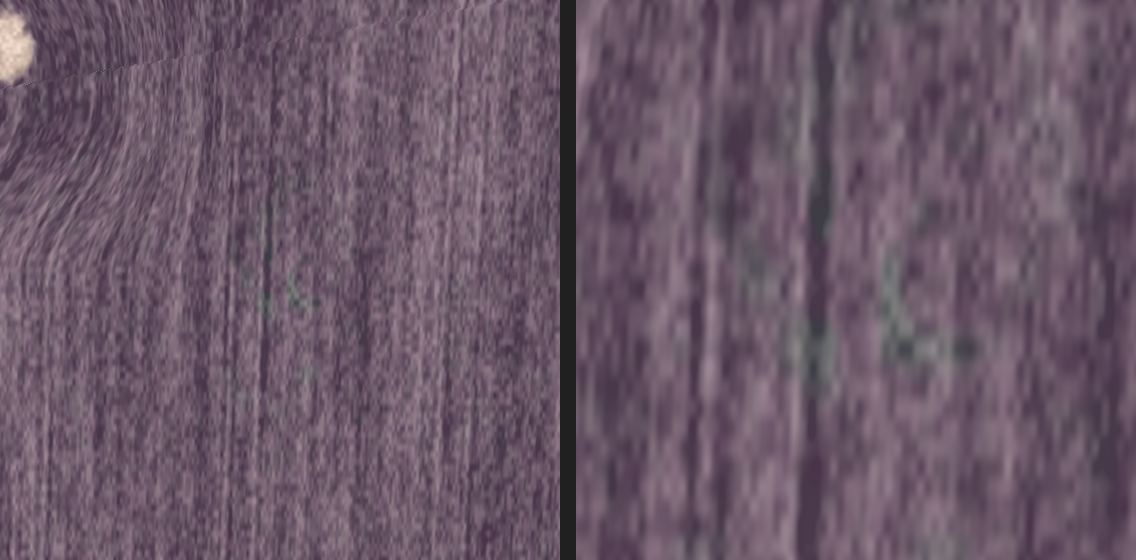
Left, the full canvas; right, a detail of the centre.
Give the GLSL for this texture, as a WebGL 1 fragment shader.

```glsl
precision highp float;
// Aerial view of a mauve ploughed field: leaning furrows, wheel tracks, a seam and a pale bare patch.

uniform vec2 u_resolution;

const vec3 SOIL = vec3(0.425, 0.347, 0.414);
const vec3 SOIL_CONTRAST = vec3(0.070, 0.067, 0.061);
const vec3 GREEN_TINT = vec3(-0.055, 0.035, -0.025);
const vec3 BARE_EARTH = vec3(0.86, 0.77, 0.71);

float hash(vec2 cell) {
  vec3 q = fract(vec3(cell.xyx) * 0.1031);
  q += dot(q, q.yzx + 33.33);
  return fract((q.x + q.y) * q.z);
}

// Value noise in the range -1 to 1.
float noise(vec2 p) {
  vec2 cell = floor(p);
  vec2 f = fract(p);
  f = f * f * (3.0 - 2.0 * f);
  float low = mix(hash(cell), hash(cell + vec2(1.0, 0.0)), f.x);
  float high = mix(hash(cell + vec2(0.0, 1.0)), hash(cell + 1.0), f.x);
  return 2.0 * mix(low, high, f.y) - 1.0;
}

float bump(float distance, float width) {
  float d = distance / width;
  return exp(-d * d);
}

// Coverage above the slanting, slightly stepped seam.
float aboveSeam(vec2 uv, float pixel) {
  float height = 0.842 + 0.172 * uv.x + 0.004 * (fract(uv.x * 45.0) - 0.5);
  return smoothstep(-pixel, pixel, uv.y - height);
}

// Straightens the field: x runs across the furrows, y along them.
vec2 furrowCoords(vec2 uv, float above) {
  float lean = (0.015 + 0.035 * uv.x) * uv.y;
  float nearLeft = 1.0 - smoothstep(0.15, 0.45, uv.x);
  float rise = max(uv.y - 0.87, 0.0);
  float bend = 0.125 * smoothstep(0.5, 0.82, uv.y) - 1.9 * rise * rise;
  float shift = above * (0.006 + 0.02 * nearLeft);
  return vec2(uv.x - lean - bend * nearLeft - shift, uv.y);
}

// Furrows, short streaks and clods, from broad to fine.
float soilTone(vec2 p) {
  float tone = 0.50 * noise(p * vec2(17.0, 2.2) + 3.0);
  tone += 0.70 * noise(p * vec2(58.0, 2.5) + 17.0);
  tone += 0.85 * noise(p * vec2(125.0, 5.0) + 31.0);
  tone += 0.80 * noise(p * vec2(95.0, 48.0) + 47.0);
  tone += 1.15 * noise(p * vec2(215.0, 85.0) + 71.0);
  return tone;
}

// Paired wheel tracks: a pale ridge beside a dark rut.
float wheelTracks(vec2 p) {
  float tone = 0.0;
  for (int i = 0; i < 3; i++) {
    float centre = 0.05 + 0.375 * float(i);
    for (int j = 0; j < 2; j++) {
      float side = 2.0 * float(j) - 1.0;
      float d = p.x - centre - 0.026 * side;
      float wear = 0.75 + 0.45 * noise(vec2(centre * 40.0 + side * 5.0, p.y * 6.0));
      tone += wear * (1.5 * bump(d, 0.0038) - 1.5 * bump(d - 0.010, 0.0036));
      tone -= 0.6 * wear * bump(d + 0.009, 0.003);
    }
  }
  return tone;
}

// Large dark and pale areas of the field.
float broadShade(vec2 uv, vec2 p, float above) {
  float tone = -0.9 * bump(length((uv - vec2(0.08, 0.78)) * vec2(1.0, 1.3)), 0.085);
  tone -= 0.6 * above * (1.0 - smoothstep(0.25, 0.6, uv.x));
  tone -= 0.7 * bump(p.x - 0.338, 0.022) * smoothstep(0.1, 0.4, uv.y);
  tone += 0.35 * bump(p.x - 0.05, 0.05) * smoothstep(0.75, 0.45, uv.y);
  return tone;
}

// Coverage of the bare patch, cut back where it meets the seam.
float barePatch(vec2 uv, float above) {
  float radius = length((uv - vec2(0.005, 0.915)) * vec2(1.1, 0.8));
  radius += 0.008 * noise(uv * 38.0) + 0.005 * noise(uv * 95.0);
  return (1.0 - smoothstep(0.042, 0.066, radius)) * mix(0.45, 1.0, above);
}

void main() {
  vec2 uv = gl_FragCoord.xy / u_resolution;
  float above = aboveSeam(uv, 1.0 / u_resolution.y);
  vec2 p = furrowCoords(uv, above);

  float tone = soilTone(p) + wheelTracks(p) + broadShade(uv, p, above);
  vec3 color = SOIL + SOIL_CONTRAST * clamp(tone, -2.0, 2.6);

  // Faint colour speckle and a few sparse green tufts.
  color.g += 0.012 * noise(p * vec2(110.0, 60.0) + 90.0);
  float tufts = smoothstep(0.1, 0.8, noise(uv * vec2(48.0, 24.0) + 5.0));
  float tuftArea = bump(length((uv - vec2(0.51, 0.46)) * vec2(1.6, 0.8)), 0.13);
  color += GREEN_TINT * tufts * (0.15 + 0.85 * tuftArea);

  float clods = 0.08 * noise(uv * 60.0) + 0.07 * noise(uv * 150.0);
  color = mix(color, BARE_EARTH + clods, barePatch(uv, above));

  gl_FragColor = vec4(color, 1.0);
}
```
